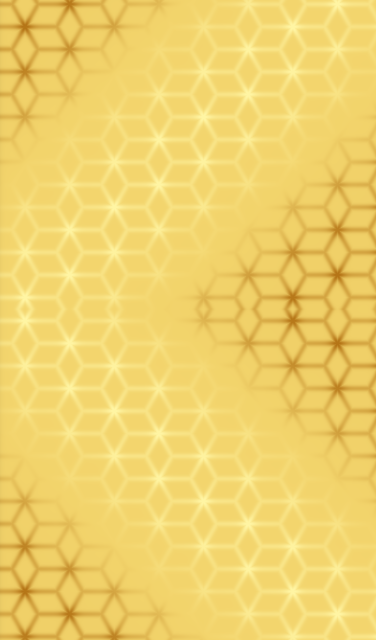
A WebGL 1 fragment shader for this pattern:

```glsl
precision highp float;

uniform vec2 u_resolution;

const vec3 BASE_GOLD = vec3(0.95, 0.83, 0.42);
const vec3 PALE_GOLD = vec3(1.0, 0.96, 0.64);
const vec3 DEEP_GOLD = vec3(0.71, 0.46, 0.09);

// Lengths are fractions of the canvas width
const vec2 QUARTER_CELL = vec2(0.1187, 0.06);
const vec2 FIRST_STAR = vec2(0.0667, 0.031);
const float DIAMOND_HALF_WIDTH = 0.0344;
const float LINE_WIDTH = 0.0075;
const float STAR_RADIUS = 0.022;
const float MIRROR_HEIGHT = 0.517;
const float WAVE_PERIOD = 1.511;
const float WAVE_CREST = 0.053;

float segmentDistance(vec2 p, vec2 a, vec2 b) {
  vec2 along = b - a;
  float t = clamp(dot(p - a, along) / dot(along, along), 0.0, 1.0);
  return length(p - a - along * t);
}

// Fold the plane into one quarter cell with stars at two opposite corners
vec2 foldToQuarter(vec2 p, vec2 cell) {
  return abs(mod(p + cell, 2.0 * cell) - cell);
}

// One diagonal and one horizontal ray; the cell's half turn supplies the rest
float rayDistance(vec2 q, vec2 cell, float halfWidth) {
  vec2 diamondCorner = vec2(halfWidth, cell.y);
  float diagonal = segmentDistance(q, vec2(0.0), diamondCorner);
  float level = segmentDistance(q, vec2(0.0), vec2(cell.x - halfWidth, 0.0));
  return min(diagonal, level);
}

// Soft lines that grow stronger towards the star centres
float latticeGlow(vec2 p, vec2 cell, float halfWidth, float lineWidth) {
  vec2 q = foldToQuarter(p, cell);
  vec2 turned = cell - q;
  float d = min(rayDistance(q, cell, halfWidth),
                rayDistance(turned, cell, halfWidth));
  float r = min(length(q), length(turned));
  float line = exp(-d * d / (lineWidth * lineWidth));
  float halo = exp(-r * r / (STAR_RADIUS * STAR_RADIUS));
  return clamp(line * (0.46 + 0.42 * halo) + 0.14 * halo + 0.04, 0.0, 1.0);
}

// Positive tone brightens, negative tone deepens
vec3 tintGold(float tone, float glow) {
  vec3 accent = tone > 0.0 ? PALE_GOLD : DEEP_GOLD;
  return mix(BASE_GOLD, accent, abs(tone) * glow);
}

void main() {
  vec2 p = gl_FragCoord.xy / u_resolution.x;
  float aspect = u_resolution.y / u_resolution.x;

  // Upper and lower halves reflect each other
  p.y = abs(p.y - MIRROR_HEIGHT * aspect);

  // Diagonal wave from deep to pale gold
  float tone = cos(6.28319 * (p.x - p.y - WAVE_CREST) / WAVE_PERIOD);

  float glow = latticeGlow(p - FIRST_STAR, QUARTER_CELL,
                           DIAMOND_HALF_WIDTH, LINE_WIDTH);
  vec3 color = tintGold(tone, glow);

  // Faint shade along the left edge
  color *= 1.0 - 0.04 * exp(-p.x / 0.006);

  gl_FragColor = vec4(color, 1.0);
}
```
